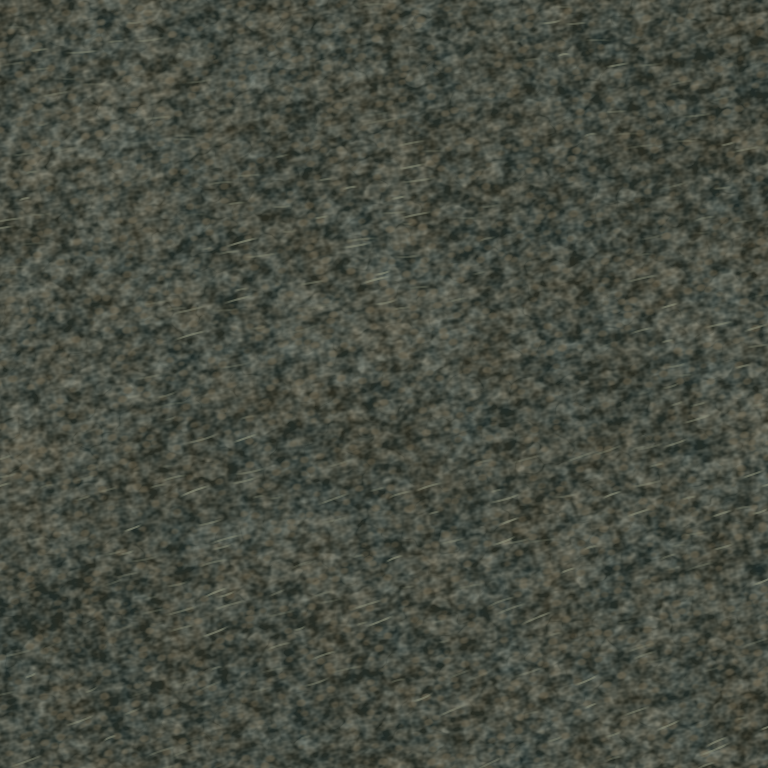
Write a WebGL 1 fragment shader that draws this texture.

```glsl
precision highp float;
// Dense low scrub seen from above: pale grey-green clumps over dark gaps,
// with tan specks and thin wind-combed stalks rising to the right.
// Clumps, specks and stalks are jittered grids; the grain is gradient noise.

uniform vec2 u_resolution;

#define CLUMPS 40.0            // clump cells across the canvas
#define SPECKS 95.0            // speck cells across the canvas
#define STALKS vec2(17.0, 66.0) // stalk cells along and across the wind
#define WIND 0.20              // main wind direction in radians
#define GRAIN 1.0              // strength of the fine noise
#define STALK_SHARE 0.34       // share of stalk cells in use
#define SPECK_SHARE 0.30       // share of speck cells in use
#define SHADE vec3(0.120, 0.145, 0.120)
#define LIGHT vec3(0.470, 0.478, 0.425)
#define TAN vec3(0.430, 0.395, 0.310)
#define STRAW vec3(0.530, 0.545, 0.460)

vec2 hash2(vec2 cell) {
  vec3 q = fract(cell.xyx * vec3(0.1031, 0.1030, 0.0973));
  q += dot(q, q.yzx + 33.33);
  return fract((q.xx + q.yz) * q.zy);
}

vec2 gradientAt(vec2 cell) {
  float a = 6.28318 * hash2(cell + 57.0).x;
  return vec2(cos(a), sin(a));
}

float noise(vec2 p) {
  vec2 i = floor(p), f = fract(p);
  vec2 u = f * f * f * (f * (f * 6.0 - 15.0) + 10.0);
  vec2 e = vec2(1.0, 0.0);
  float a = dot(gradientAt(i), f);
  float b = dot(gradientAt(i + e.xy), f - e.xy);
  float c = dot(gradientAt(i + e.yx), f - e.yx);
  float d = dot(gradientAt(i + e.xx), f - e.xx);
  return mix(mix(a, b, u.x), mix(c, d, u.x), u.y);
}

// Ragged overlapping clumps, each with its own lightness.
float clumps(vec2 p) {
  vec2 g = p * CLUMPS;
  g += 0.55 * vec2(noise(g * 1.9), noise(g * 1.9 + 31.0));
  float cover = 0.0;
  for (int y = -1; y <= 1; y++) {
    for (int x = -1; x <= 1; x++) {
      vec2 cell = floor(g) + vec2(x, y);
      vec2 rnd = hash2(cell + 11.0);
      float radius = mix(0.30, 0.68, rnd.x);
      float d = length(g - cell - hash2(cell));
      float mask = 1.0 - smoothstep(radius - 0.20, radius + 0.12, d);
      cover = max(cover, mask * mix(0.70, 1.15, rnd.y));
    }
  }
  return cover;
}

// Small round leaf specks.
float specks(vec2 p, float px) {
  vec2 g = p * SPECKS;
  float soft = 0.12 + px * SPECKS * 0.5;
  float cover = 0.0;
  for (int y = -1; y <= 1; y++) {
    for (int x = -1; x <= 1; x++) {
      vec2 cell = floor(g) + vec2(x, y);
      vec2 rnd = hash2(cell + 83.0);
      float d = length(g - cell - hash2(cell + 5.0));
      float radius = mix(0.20, 0.46, rnd.y);
      float mask = 1.0 - smoothstep(radius - soft, radius + soft, d);
      cover = max(cover, mask * step(rnd.x, SPECK_SHARE) * (0.4 + rnd.y * 0.6));
    }
  }
  return cover;
}

// Thin, slightly bent stalks, tapered at both ends.
float stalks(vec2 w, float lean, float px) {
  vec2 g = w * STALKS;
  float cover = 0.0;
  for (int y = -1; y <= 1; y++) {
    for (int x = -1; x <= 1; x++) {
      vec2 cell = floor(g) + vec2(x, y);
      vec2 rnd = hash2(cell + 141.0);
      vec2 shape = hash2(cell + 207.0);
      vec2 d = (g - cell - hash2(cell + 19.0)) / STALKS;
      float along = d.x / mix(0.009, 0.026, shape.x);
      float bend = (shape.y - 0.5) * 0.004 * along * along;
      float across = abs(d.y - d.x * (lean + (rnd.y - 0.5) * 0.24) - bend);
      float body = 1.0 - smoothstep(0.0004, 0.0016 + px * 0.5, across);
      float taper = 1.0 - smoothstep(0.35, 1.0, abs(along));
      cover = max(cover, body * taper * step(rnd.x, STALK_SHARE) * mix(0.35, 1.0, rnd.y));
    }
  }
  return cover;
}

void main() {
  float px = 1.0 / min(u_resolution.x, u_resolution.y);
  vec2 p = gl_FragCoord.xy * px;
  float c = cos(WIND), s = sin(WIND);
  vec2 w = vec2(c * p.x + s * p.y, c * p.y - s * p.x) + 3.0;
  vec2 combed = w * vec2(0.80, 1.08);

  // Tone: broad patches, clumps and fine grain.
  float broad = noise(p * 3.1 + 7.0) * 0.16 + noise(p * 8.0 + 2.0) * 0.14;
  float grain = noise(combed * 58.0) * 0.42 + noise(combed * 118.0) * 0.38
              + noise(combed * 190.0) * 0.28;
  float tone = 0.315 + 0.24 * clumps(combed) + broad + GRAIN * grain;
  vec3 color = mix(SHADE, LIGHT, clamp(tone, 0.08, 1.0));

  // Warm and cool drift of the leaf colour.
  float warmth = noise(w * 14.0 + 40.0) + noise(w * 75.0 + 9.0);
  color += warmth * vec3(0.026, 0.002, -0.016);

  color = mix(color, TAN, 0.48 * specks(combed, px));
  float patchy = smoothstep(-0.35, 0.35, noise(p * 5.0 + 21.0) + 0.2 - 0.3 * p.y);
  float lean = mix(0.14, -0.14, p.y);
  color = mix(color, STRAW, 0.72 * patchy * stalks(w, lean, px));
  gl_FragColor = vec4(color, 1.0);
}
```
